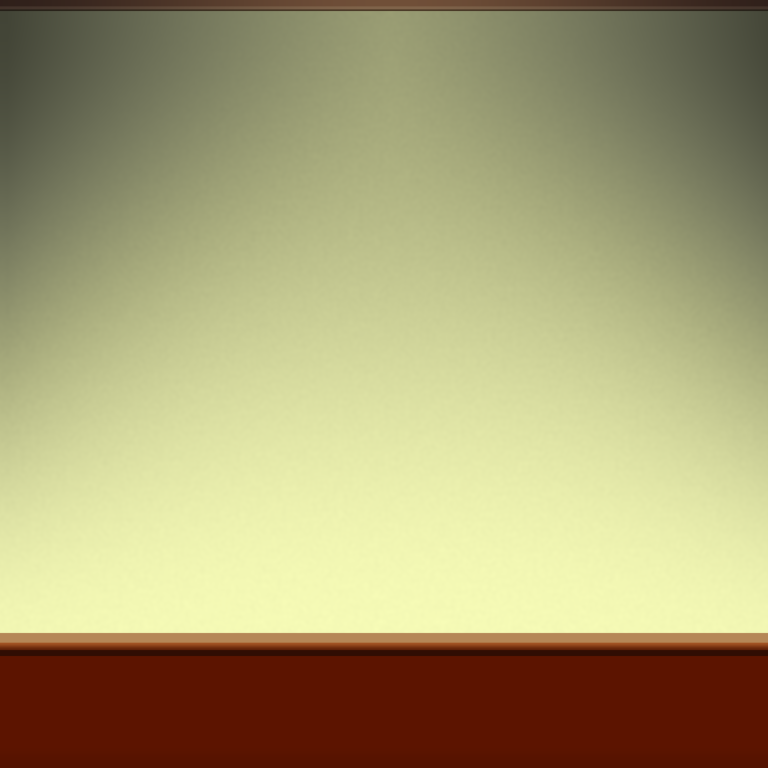
Give the GLSL for this background, as a three.js fragment shader.

```glsl
#define RAIL_BOTTOM 0.9857
#define LEDGE_TOP 0.1758
#define LEDGE_LIP 0.1632
#define LEDGE_BASE 0.1536
#define PANEL_TOP 0.1458
#define LIGHT_X 0.51
#define EDGE 0.001
#define GRAIN_SCALE 150.0
#define GRAIN_AMOUNT 0.014

varying vec2 vUv;

vec2 hashGradient(vec2 cell) {
  vec2 p = vec2(dot(cell, vec2(127.1, 311.7)), dot(cell, vec2(269.5, 183.3)));
  return 2.0 * fract(sin(p) * 43758.5) - 1.0;
}

float gradientNoise(vec2 p) {
  vec2 cell = floor(p);
  vec2 f = fract(p);
  vec2 u = f * f * (3.0 - 2.0 * f);
  float a = dot(hashGradient(cell), f);
  float b = dot(hashGradient(cell + vec2(1.0, 0.0)), f - vec2(1.0, 0.0));
  float c = dot(hashGradient(cell + vec2(0.0, 1.0)), f - vec2(0.0, 1.0));
  float d = dot(hashGradient(cell + 1.0), f - 1.0);
  return mix(mix(a, b, u.x), mix(c, d, u.x), u.y);
}

// 1 above the given height, 0 below
float above(float y, float height) {
  return smoothstep(height - EDGE, height + EDGE, y);
}

// Wall lit from below, with a pale column and shaded upper corners
vec3 wallColor(vec2 uv) {
  float h = clamp((uv.y - LEDGE_TOP) / (RAIL_BOTTOM - LEDGE_TOP), 0.0, 1.0);
  float centerLight = 0.96 - 0.37 * smoothstep(0.0, 1.1, h);
  float sideLight = 0.95 - 0.69 * smoothstep(-0.04, 1.0, h);
  float side = min(abs(uv.x - LIGHT_X) * 2.0, 1.0);
  float shade = pow(side, mix(2.6, 1.25, smoothstep(0.3, 1.0, h)));
  float light = mix(centerLight, sideLight, shade);

  float grain = gradientNoise(uv * GRAIN_SCALE)
              + 0.5 * gradientNoise(uv * GRAIN_SCALE * 0.4);
  light += GRAIN_AMOUNT * grain * smoothstep(0.3, 0.7, light);

  vec3 shadowTint = vec3(1.0, 1.03, 0.82);
  vec3 lightTint = vec3(1.0, 1.02, 0.74);
  return light * mix(shadowTint, lightTint, smoothstep(0.3, 0.7, light));
}

// Dark wooden rail, brighter toward the middle
vec3 railColor(vec2 uv) {
  float glow = 1.0 - smoothstep(0.0, 0.55, abs(uv.x - LIGHT_X));
  vec3 wood = mix(vec3(0.18, 0.12, 0.10), vec3(0.44, 0.31, 0.22), glow);
  vec3 bevel = mix(vec3(0.25, 0.19, 0.16), vec3(0.50, 0.39, 0.29), glow);
  vec3 groove = mix(vec3(0.13, 0.11, 0.08), vec3(0.27, 0.20, 0.13), glow);
  vec3 color = mix(groove, bevel, above(uv.y, RAIL_BOTTOM + 0.002));
  return mix(color, wood, above(uv.y, RAIL_BOTTOM + 0.006));
}

// Red panel, its shadow line and the rounded ledge above
vec3 ledgeColor(float y) {
  vec3 panel = mix(vec3(0.33, 0.07, 0.0), vec3(0.36, 0.08, 0.0),
                   smoothstep(0.0, 0.03, y));
  vec3 shadow = vec3(0.19, 0.05, 0.01);
  vec3 lip = mix(vec3(0.38, 0.13, 0.03), vec3(0.64, 0.33, 0.14),
                 smoothstep(LEDGE_BASE, LEDGE_LIP, y));
  vec3 tan = vec3(0.71, 0.53, 0.34);
  vec3 color = mix(panel, shadow, above(y, PANEL_TOP));
  color = mix(color, lip, above(y, LEDGE_BASE));
  return mix(color, tan, above(y, LEDGE_LIP));
}

void main() {
  vec3 color = mix(ledgeColor(vUv.y), wallColor(vUv), above(vUv.y, LEDGE_TOP));
  color = mix(color, railColor(vUv), above(vUv.y, RAIL_BOTTOM));
  gl_FragColor = vec4(color, 1.0);
}
```
